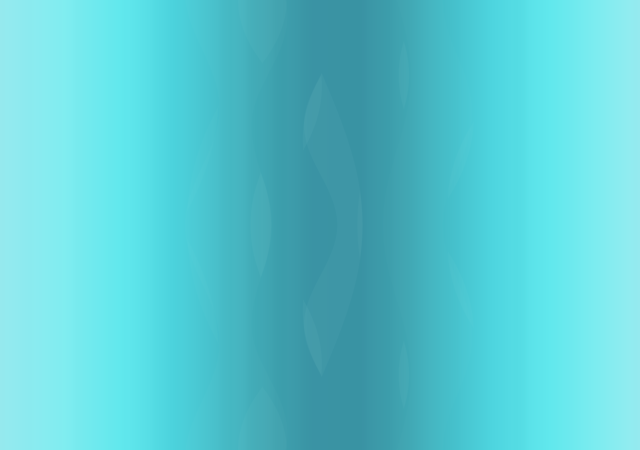
Reproduce this background procedurally as a Shadertoy shader.

```glsl
const float PI = 3.14159265;

float hash(float n) {
    return fract(sin(n * 12.9898) * 43758.5453);
}

float ramp(float a, float b, float x) {
    return clamp((x - a) / (b - a), 0.0, 1.0);
}

// Soft coverage of the area between two vertical edges
float between(float x, float left, float right, float soft) {
    return smoothstep(-soft, soft, min(x - left, right - x));
}

// Curved leaf with pointed ends; lean shifts its tips sideways
float leaf(vec2 p, vec2 centre, vec2 halfSize, float lean, float soft) {
    float t = (p.y - centre.y) / halfSize.y;
    float width = halfSize.x * (1.0 - t * t);
    float axis = centre.x + lean * t;
    return between(p.x, axis - width, axis + width, soft);
}

float wave(float y, float middle, float swing, float period) {
    return middle + swing * cos(2.0 * PI * y / period);
}

// Horizontal gradient, pale at both sides and dark in the middle
vec3 backdrop(float x) {
    vec3 tones[7] = vec3[7](
        vec3(0.59, 0.92, 0.94), vec3(0.50, 0.925, 0.94),
        vec3(0.38, 0.91, 0.93), vec3(0.30, 0.83, 0.87),
        vec3(0.27, 0.735, 0.78), vec3(0.245, 0.64, 0.69),
        vec3(0.23, 0.58, 0.645));
    float leftStops[7] = float[7](0.0, 0.10, 0.19, 0.27, 0.345, 0.42, 0.49);
    float rightStops[7] = float[7](1.0, 0.94, 0.86, 0.77, 0.69, 0.63, 0.565);
    vec3 colour = tones[0];
    for (int i = 0; i < 6; i++) {
        float fromLeft = ramp(leftStops[i], leftStops[i + 1], x);
        float fromRight = ramp(rightStops[i], rightStops[i + 1], x);
        colour = mix(colour, tones[i + 1], min(fromLeft, fromRight));
    }
    return colour;
}

// Wide translucent ribbons with wavy edges
float ribbons(vec2 p, float soft) {
    float centreLeft = wave(p.y, 0.501, 0.026, 0.444);
    float centreRight = wave(p.y, 0.504, 0.0625, 1.333);
    float sideLeft = wave(p.y, 0.316, -0.027, 0.52);
    float sideRight = wave(p.y, 0.409, 0.016, 0.444);
    float flare = 0.026 * smoothstep(0.22, 0.5, p.y);
    float farLeft = wave(p.y, 0.620, -0.022, 0.666);
    float farRight = wave(p.y, 0.715, -0.023, 0.50);
    float light = 0.040 * between(p.x, centreLeft, centreRight, soft);
    light += 0.022 * between(p.x, sideLeft, sideRight + flare, soft);
    light += 0.014 * between(p.x, farLeft, farRight, soft);
    return light;
}

// Small brighter leaves where ribbons overlap
float leaves(vec2 p, float soft) {
    float light = 0.045 * leaf(p, vec2(0.4075, 0.0), vec2(0.016, 0.116), 0.0, soft);
    light += 0.045 * leaf(p, vec2(0.488, 0.25), vec2(0.010, 0.083), 0.014, soft);
    light += 0.045 * leaf(p, vec2(0.631, 0.333), vec2(0.008, 0.075), 0.0, soft);
    light += 0.035 * leaf(p, vec2(0.5625, 0.0), vec2(0.004, 0.075), 0.0, soft);
    light += 0.035 * leaf(p, vec2(0.720, 0.144), vec2(0.009, 0.085), 0.020, soft);
    light += 0.025 * leaf(p, vec2(0.317, 0.148), vec2(0.010, 0.115), 0.024, soft);
    light += 0.035 * leaf(p, vec2(0.410, 0.5), vec2(0.038, 0.14), 0.0, soft);
    return light;
}

// Faint vertical bands with blended borders
float bands(float x, float count) {
    float cell = floor(x * count);
    float blend = smoothstep(0.3, 0.7, fract(x * count));
    return mix(hash(cell), hash(cell + 1.0), blend) - 0.5;
}

void mainImage(out vec4 fragColor, in vec2 fragCoord) {
    vec2 uv = fragCoord / iResolution.xy;
    vec2 mirrored = vec2(uv.x, abs(uv.y - 0.5));
    float soft = 0.8 / iResolution.x;

    vec3 colour = backdrop(uv.x);
    colour += 0.010 * bands(uv.x, 48.0);

    vec3 sheen = vec3(0.70, 0.92, 0.90);
    float light = ribbons(mirrored, soft) + leaves(mirrored, soft);
    colour = mix(colour, sheen, light);

    fragColor = vec4(clamp(colour, 0.0, 1.0), 1.0);
}
```
